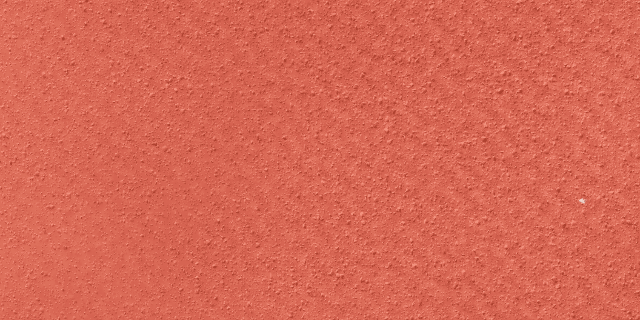
A WebGL 1 fragment shader for this texture:

```glsl
precision highp float;
// Coral painted stucco in raking light from above left.
// Layers of scattered cellular grains are shaded analytically as small domes,
// laid over layered sine roughness, and the sum is coloured by a paint ramp.

uniform vec2 u_resolution;

const vec2 LIGHT = vec2(-0.5, 0.866);     // unit direction towards the light
const float COARSE_FREQ = 50.0;           // grain cells per canvas height
const float MEDIUM_FREQ = 74.0;
const float FINE_FREQ = 112.0;
const float COARSE_GAIN = 2.1;
const float MEDIUM_GAIN = 1.8;
const float FINE_GAIN = 1.4;
const float SHADOW_GAIN = 0.35;           // shade thrown behind each grain
const float ROUGH_GAIN = 0.5;
const float TROWEL_GAIN = 0.3;
const float BROAD_GAIN = 0.32;
const vec2 CHIP_CENTRE = vec2(1.82, 0.372);
const float CHIP_RADIUS = 0.012;

const vec3 DEEP_SHADE = vec3(0.69, 0.26, 0.19);
const vec3 SOFT_SHADE = vec3(0.78, 0.34, 0.27);
const vec3 PAINT = vec3(0.84, 0.39, 0.32);
const vec3 LIT_PAINT = vec3(0.87, 0.44, 0.36);
const vec3 BRIGHT_PAINT = vec3(0.91, 0.49, 0.42);
const vec3 GLINT = vec3(0.95, 0.57, 0.49);
const vec3 BARE_PLASTER = vec3(0.93, 0.86, 0.83);

vec3 hash3(vec2 cell) {
  vec3 k = vec3(dot(cell, vec2(127.1, 311.7)),
                dot(cell, vec2(269.5, 183.3)),
                dot(cell, vec2(419.2, 371.9)));
  return fract(sin(k) * 43758.5);
}

// Slow irregular waves, roughly -1 to 1
float waves(vec2 p) {
  float sum = 0.0;
  float weight = 0.5;
  for (int i = 0; i < 4; i++) {
    sum += weight * sin(p.x + 1.7 * sin(p.y * 0.8 + float(i)));
    p = mat2(0.8, 0.6, -0.6, 0.8) * p * 1.7 + 2.3;
    weight *= 0.65;
  }
  return sum;
}

// Light and shade of one layer of domed grains
float grains(vec2 p, float freq, float density, float seed) {
  vec2 q = p * freq;
  vec2 cell = floor(q);
  float shade = 0.0;
  for (int y = -1; y <= 1; y++) {
    for (int x = -1; x <= 1; x++) {
      vec2 id = cell + vec2(float(x), float(y));
      vec3 rnd = hash3(id + seed);
      vec3 form = hash3(id + seed + 57.0);
      float presence = smoothstep(0.0, 0.3, density - form.x);
      float radius = mix(0.34, 0.54, rnd.z * rnd.z);
      vec2 squash = mix(vec2(0.9, 1.3), vec2(1.3, 0.9), form.y);
      vec2 d = (q - id - 0.1 - 0.8 * rnd.xy) / radius * squash;
      float dome = max(0.0, 1.0 - dot(d, d));
      vec2 s = d + 0.9 * LIGHT;
      float shadow = max(0.0, 1.0 - dot(s, s));
      float relief = presence * mix(0.55, 1.2, form.z);
      shade += relief * (2.6 * dome * dot(d, LIGHT)
             - SHADOW_GAIN * shadow * shadow * (1.0 - dome));
    }
  }
  return shade;
}

// Paint colour for a tone in units of its spread
vec3 paintRamp(float tone) {
  vec3 c = mix(DEEP_SHADE, SOFT_SHADE, smoothstep(-2.5, -1.2, tone));
  c = mix(c, PAINT, smoothstep(-1.2, -0.25, tone));
  c = mix(c, LIT_PAINT, smoothstep(-0.25, 0.55, tone));
  c = mix(c, BRIGHT_PAINT, smoothstep(0.55, 1.25, tone));
  return mix(c, GLINT, smoothstep(1.25, 2.3, tone));
}

void main() {
  vec2 p = gl_FragCoord.xy / u_resolution.y;

  // Uneven coverage: smoother at lower left, rougher at upper right
  float patches = waves(p * 5.0 + 1.3);
  float rough = smoothstep(0.0, 1.9, p.x + 0.45 * p.y);
  float density = mix(0.5, 0.95, rough) + 0.18 * patches;

  // Bend the grains out of round
  vec2 bent = p + 0.0024 * vec2(waves(p * 190.0), waves(p.yx * 190.0 + 7.0));

  // Relief in three grain sizes
  float tone = COARSE_GAIN * grains(bent, COARSE_FREQ, density * 0.5, 3.0);
  tone += MEDIUM_GAIN * grains(bent, MEDIUM_FREQ, density, 19.0);
  tone += FINE_GAIN * grains(bent, FINE_FREQ, density + 0.4, 41.0);

  // Rough skin, trowel strokes and broad unevenness of the coat
  tone += ROUGH_GAIN * (0.6 + 0.6 * rough) * waves(bent * 85.0 + 2.0 * patches);
  vec2 stroke = vec2(dot(p, vec2(0.5, 0.87)) * 75.0, dot(p, vec2(0.87, -0.5)) * 30.0);
  tone += TROWEL_GAIN * (0.5 + rough) * waves(stroke);
  tone += BROAD_GAIN * (waves(p * 2.6 + 4.0) + 0.6 - 0.6 * rough);
  vec3 colour = paintRamp(tone);

  // Small chip of bare plaster
  vec2 c = (p - CHIP_CENTRE) * vec2(0.8, 1.3);
  float edge = length(c) + 0.004 * waves(p * 320.0);
  float chip = 1.0 - smoothstep(0.35 * CHIP_RADIUS, CHIP_RADIUS, edge);
  colour = mix(colour, BARE_PLASTER + 0.06 * min(tone, 0.5), 0.85 * chip);

  gl_FragColor = vec4(colour, 1.0);
}
```
